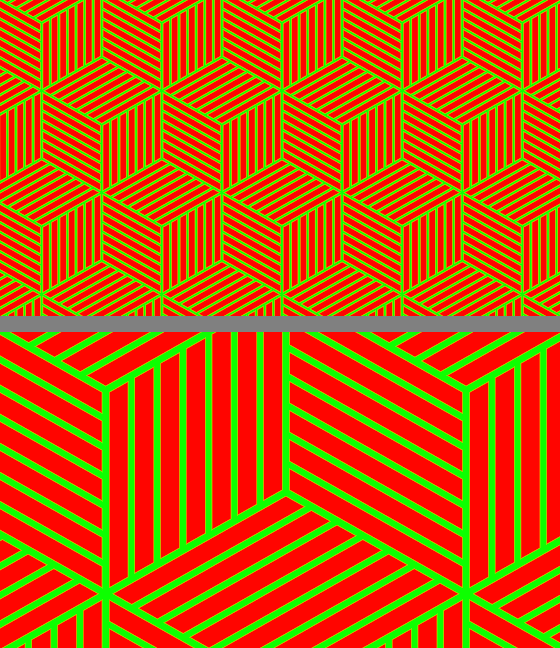
Top: the whole. Bottom: its middle third, enlarged.
This pattern is drawn by a WebGL 1 fragment shader. Its source:

```glsl
precision highp float;

uniform vec2 u_resolution;

// Lengths are fractions of the canvas height.
const vec2 CUBE_SIZE = vec2(0.1901, 0.2148);   // half width, vertical edge
const vec2 CUBE_ORIGIN = vec2(0.1963, 0.1053); // one cube centre, from mid canvas
const float STRIPES = 7.0;                     // bands per face
const float STRIPE_HALF_WIDTH = 0.0035;
const float EDGE_HALF_WIDTH = 0.0038;
const float SOFTNESS = 0.75;                   // edge blur in pixels
const float GAMMA = 2.2;
const vec3 BAND_COLOR = vec3(1.0, 0.02, 0.0);
const vec3 LINE_COLOR = vec3(0.05, 1.0, 0.0);

// Offset from the nearest hexagon centre; a hexagon spans u -1..1, v -1..1.
vec2 hexLocal(vec2 p) {
  const vec2 period = vec2(2.0, 3.0);
  const vec2 metric = vec2(0.8660254, 1.0);
  vec2 a = mod(p + 0.5 * period, period) - 0.5 * period;
  vec2 b = mod(p, period) - 0.5 * period;
  return length(a * metric) < length(b * metric) ? a : b;
}

float distanceToInteger(float t) {
  return abs(fract(t + 0.5) - 0.5);
}

void main() {
  vec2 p = (gl_FragCoord.xy - 0.5 * u_resolution) / u_resolution.y;
  vec2 h = hexLocal((p - CUBE_ORIGIN) / CUBE_SIZE);

  // Coordinates across the three edge directions and their true lengths
  float rising = h.y - 0.5 * h.x;
  float falling = h.y + 0.5 * h.x;
  float slantLength = 1.0 / length(vec2(0.5, 1.0) / CUBE_SIZE);
  float columnLength = CUBE_SIZE.x;

  // Per face: x runs across the stripes, y along them
  vec2 face;
  vec2 faceLength;
  if (h.y > 0.5 * abs(h.x)) {
    face = vec2(rising, falling);
    faceLength = vec2(slantLength);
  } else if (h.x < 0.0) {
    face = vec2(falling, h.x);
    faceLength = vec2(slantLength, columnLength);
  } else {
    face = vec2(h.x, rising);
    faceLength = vec2(columnLength, slantLength);
  }

  // Signed distance to the closest stripe line or face edge
  float stripe = distanceToInteger(face.x * STRIPES) * faceLength.x / STRIPES;
  float edge = min(distanceToInteger(face.x) * faceLength.x,
                   distanceToInteger(face.y) * faceLength.y);
  float d = min(stripe - STRIPE_HALF_WIDTH, edge - EDGE_HALF_WIDTH);

  // Blend in linear light
  float blur = SOFTNESS / u_resolution.y;
  float coverage = 1.0 - smoothstep(-blur, blur, d);
  vec3 light = mix(pow(BAND_COLOR, vec3(GAMMA)), pow(LINE_COLOR, vec3(GAMMA)), coverage);
  gl_FragColor = vec4(pow(light, vec3(1.0 / GAMMA)), 1.0);
}
```
